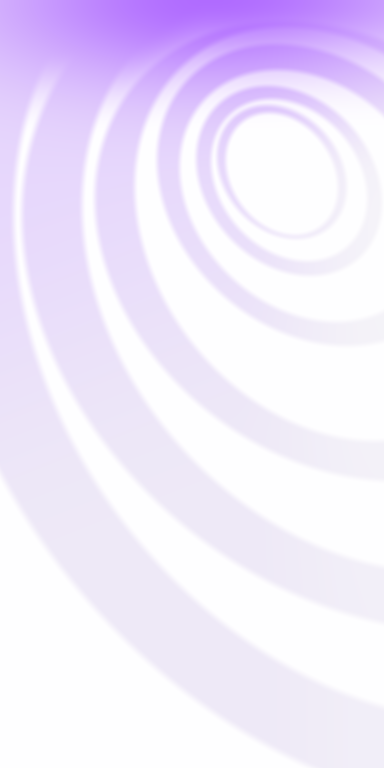
A WebGL 2 fragment shader for this background:

```glsl
#version 300 es
precision highp float;

uniform vec2 u_resolution;
out vec4 fragColor;

#define TILT 0.23
#define EDGE_SOFTNESS 0.009
#define GLOW_CENTER vec2(0.55, 0.0)
#define GLOW_SIZE vec2(0.57, 0.22)
#define VIOLET vec3(0.69, 0.42, 1.0)
#define LILAC vec3(0.905, 0.845, 0.988)
#define MIST vec3(0.932, 0.912, 0.968)
#define PAPER vec3(0.998, 0.997, 1.0)

const int RINGS = 6;

// Ring outlines: center in xy, half extents in zw, in canvas widths
const vec4 INNER[RINGS] = vec4[RINGS](
    vec4(0.734, 0.453, 0.146, 0.159),
    vec4(0.753, 0.469, 0.203, 0.211),
    vec4(0.799, 0.510, 0.331, 0.328),
    vec4(0.859, 0.609, 0.508, 0.539),
    vec4(0.969, 0.714, 0.755, 0.776),
    vec4(1.039, 0.807, 1.003, 1.073));
const vec4 OUTER[RINGS] = vec4[RINGS](
    vec4(0.734, 0.448, 0.169, 0.174),
    vec4(0.753, 0.471, 0.242, 0.247),
    vec4(0.813, 0.508, 0.404, 0.393),
    vec4(0.885, 0.654, 0.638, 0.599),
    vec4(0.995, 0.763, 0.938, 0.883),
    vec4(1.073, 0.846, 1.250, 1.276));

// Soft coverage of a tilted ellipse, from its first-order distance
float ellipseCover(vec2 p, vec4 e) {
    vec2 q = (p - e.xy) / e.zw;
    float k = 1.0 - TILT * TILT;
    float radius = sqrt(max((dot(q, q) - 2.0 * TILT * q.x * q.y) / k, 1e-6));
    vec2 gradient = (q - TILT * q.yx) / (e.zw * k * radius);
    float d = (radius - 1.0) / max(length(gradient), 1e-4);
    float soft = EDGE_SOFTNESS + 0.004 * e.z;
    return 1.0 - smoothstep(-soft, soft, d);
}

void main() {
    // Canvas widths, measured down from the top edge
    vec2 p = vec2(gl_FragCoord.x, u_resolution.y - gl_FragCoord.y) / u_resolution.x;

    float bands = 0.0;
    for (int i = 0; i < RINGS; i++) {
        bands += ellipseCover(p, OUTER[i]) - ellipseCover(p, INNER[i]);
    }
    bands = clamp(bands, 0.0, 1.0);

    // Lilac wash, paling toward the right, under a violet glow
    vec3 wash = mix(LILAC, MIST, smoothstep(0.4, 1.5, p.y + 0.4 * p.x));
    float pale = smoothstep(0.6, 1.0, p.x) * smoothstep(0.12, 0.45, p.y);
    wash = mix(wash, vec3(0.965, 0.962, 0.975), pale * mix(0.9, 0.45, smoothstep(0.5, 1.8, p.y)));
    vec2 g = (p - GLOW_CENTER) / GLOW_SIZE;
    wash = mix(wash, VIOLET, exp(-dot(g, g)));

    // White gaps dissolve into the glow at the top
    float fadeStart = mix(0.13, 0.0, smoothstep(0.3, 0.55, p.x));
    float gaps = (1.0 - bands) * smoothstep(fadeStart, 0.36, p.y);
    fragColor = vec4(mix(wash, PAPER, gaps), 1.0);
}
```
